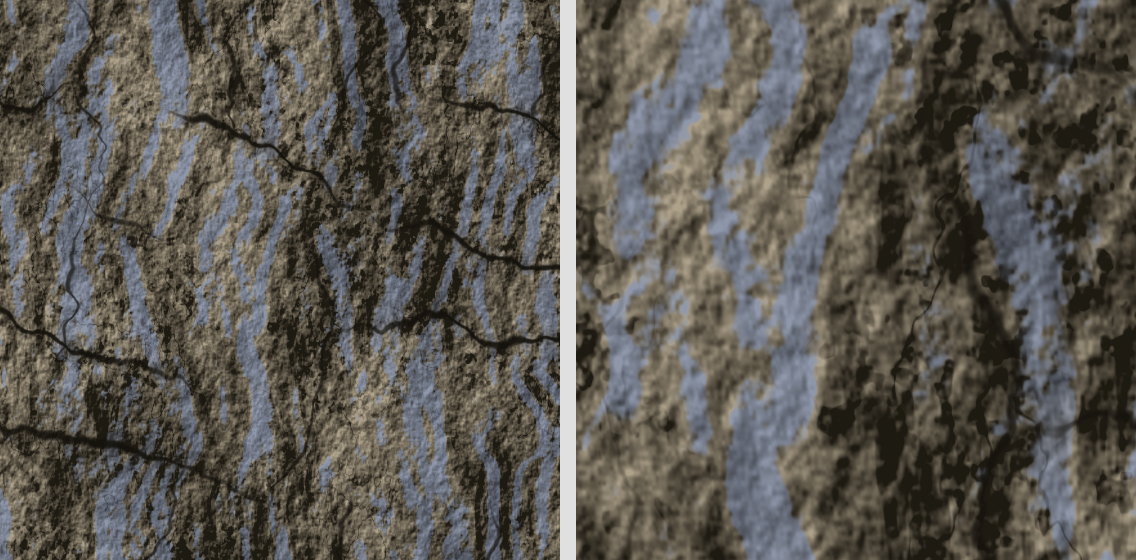
Left, the full canvas; right, a detail of the centre.
Reproduce this texture procedurally as a three.js fragment shader.

```glsl
varying vec2 vUv;

#define CREVICE vec3(0.115, 0.100, 0.070)
#define STONE vec3(0.630, 0.585, 0.500)
#define COOL_DARK vec3(0.170, 0.180, 0.200)
#define COOL_LIGHT vec3(0.560, 0.595, 0.670)
#define RIDGE_SCALE vec2(9.5, 3.0)
#define SEAM_WIDTH 0.008
#define UPRIGHT_WIDTH 0.005
#define PIT_DEPTH 0.42
#define STREAK_DEPTH 0.34
#define GRAIN 0.42
#define BRIGHTNESS 0.60

float hash(vec2 p) {
  vec3 q = fract(p.xyx * 0.1031);
  q += dot(q, q.yzx + 33.33);
  return fract((q.x + q.y) * q.z);
}

float noise(vec2 p) {
  vec2 cell = floor(p);
  vec2 f = fract(p);
  f = f * f * (3.0 - 2.0 * f);
  float low = mix(hash(cell), hash(cell + vec2(1.0, 0.0)), f.x);
  float high = mix(hash(cell + vec2(0.0, 1.0)), hash(cell + 1.0), f.x);
  return mix(low, high, f.y);
}

// Fractal noise, normalised to 0..1
float fbm(vec2 p, int octaves) {
  float sum = 0.0, total = 0.0, amplitude = 1.0;
  for (int i = 0; i < 6; i++) {
    if (i >= octaves) break;
    sum += amplitude * noise(p);
    total += amplitude;
    amplitude *= 0.55;
    p = p * 2.03 + vec2(17.3, 9.1);
  }
  return sum / total;
}

// Upright folds of the rock face
float folds(vec2 p) {
  vec2 warp = vec2(fbm(p * 4.0, 3), fbm(p * 4.0 + 31.0, 3)) - 0.5;
  return fbm((p + 0.16 * warp) * RIDGE_SCALE + 5.0, 3) + 0.09 * fbm(p * 38.0, 3);
}

// Rough surface of the stone
float roughness(vec2 p) {
  return fbm(p * vec2(52.0, 40.0) + 70.0, 4);
}

// Long wandering cracks along x: core in x, soft shade around it in y
vec2 seams(vec2 p, float tilt, float width, float seed) {
  vec2 result = vec2(0.0);
  for (int i = 0; i < 5; i++) {
    float id = float(i) + seed;
    float level = (float(i) + 0.2 + 0.6 * hash(vec2(id, 3.0))) / 5.0;
    float path = level + tilt * (p.x - 0.5)
      + 0.30 * (fbm(vec2(p.x * 3.0, id * 7.0), 5) - 0.5)
      + 0.012 * (fbm(p * 34.0 + id, 3) - 0.5);
    float presence = smoothstep(0.32, 0.65, noise(vec2(p.x * 4.5, id * 13.0)));
    float thickness = width * presence * (0.4 + noise(vec2(p.x * 22.0, id)));
    float d = abs(p.y - path);
    float core = presence * (1.0 - smoothstep(0.25 * thickness, thickness + 0.001, d));
    result = max(result, vec2(core, presence * exp(-d * 0.45 / width)));
  }
  return result;
}

void main() {
  vec2 p = vUv;
  vec2 right = vec2(0.005, 0.0);
  vec2 lit = vec2(-0.0013, 0.0015);

  // Slopes of the folds and of the fine surface
  float slope = (folds(p + right) - folds(p - right)) / 0.01;
  float fineSlope = (roughness(p - lit) - roughness(p + lit)) / 0.004;

  // Broad stains and fine grain
  float stain = fbm(p * vec2(9.0, 5.0) + 40.0, 5);
  float hollow = fbm(p * vec2(3.0, 3.5) + 90.0, 4);
  float grain = 0.5 * noise(p * 230.0) + 0.5 * noise(p * 120.0 + 8.0);
  float tone = BRIGHTNESS + 0.75 * (stain - 0.5) + 0.6 * (hollow - 0.5);
  tone += GRAIN * (grain - 0.5) + 0.009 * fineSlope;
  tone -= 0.30 * smoothstep(1.0, 4.5, -slope);

  // Bluish sky light on the faces turned to one side
  float cool = smoothstep(0.9, 3.4, slope + 0.035 * fineSlope);

  // Clustered pits and upright weathering streaks
  float pitted = smoothstep(0.38, 0.62, fbm(p * 6.5 + 12.0, 3));
  float pits = pitted * smoothstep(0.55, 0.68, fbm(p * vec2(85.0, 70.0), 3));
  vec2 bent = p + vec2(0.05 * fbm(p * 5.0 + 3.0, 3), 0.0);
  float streaked = smoothstep(0.42, 0.62, fbm(p * vec2(8.0, 3.0) + 55.0, 3));
  float streaks = streaked * smoothstep(0.54, 0.68, fbm(bent * vec2(62.0, 11.0), 4));
  float weather = PIT_DEPTH * pits + STREAK_DEPTH * streaks;
  tone -= weather * (1.0 - 0.55 * cool);

  // Hairline fractures along noise contours
  float contour = abs(fbm(bent * vec2(13.0, 8.0) + 23.0, 5) - 0.5);
  float hairline = 1.0 - smoothstep(0.003, 0.016, contour);
  tone -= 0.28 * hairline * smoothstep(0.4, 0.6, fbm(p * 5.0 + 66.0, 2));

  // Deep seams falling to the right, thinner ones upright
  vec2 across = seams(p, -0.32, SEAM_WIDTH, 2.0);
  vec2 upright = seams(p.yx, 0.14, UPRIGHT_WIDTH, 11.0);
  float core = max(across.x, 0.75 * upright.x);
  tone -= 0.24 * across.y + 0.14 * upright.y;
  tone = clamp(tone, 0.0, 1.1);

  // Warm stone, cool faces, brown depth in the cracks
  vec3 warm = mix(CREVICE, STONE, tone);
  vec3 bluish = mix(COOL_DARK, COOL_LIGHT, clamp(0.18 + 0.78 * tone, 0.0, 1.0));
  vec3 color = mix(warm, bluish, cool * (1.0 - 0.6 * across.y));
  color = mix(color, CREVICE * 0.65, 0.88 * core);
  gl_FragColor = vec4(color, 1.0);
}
```
